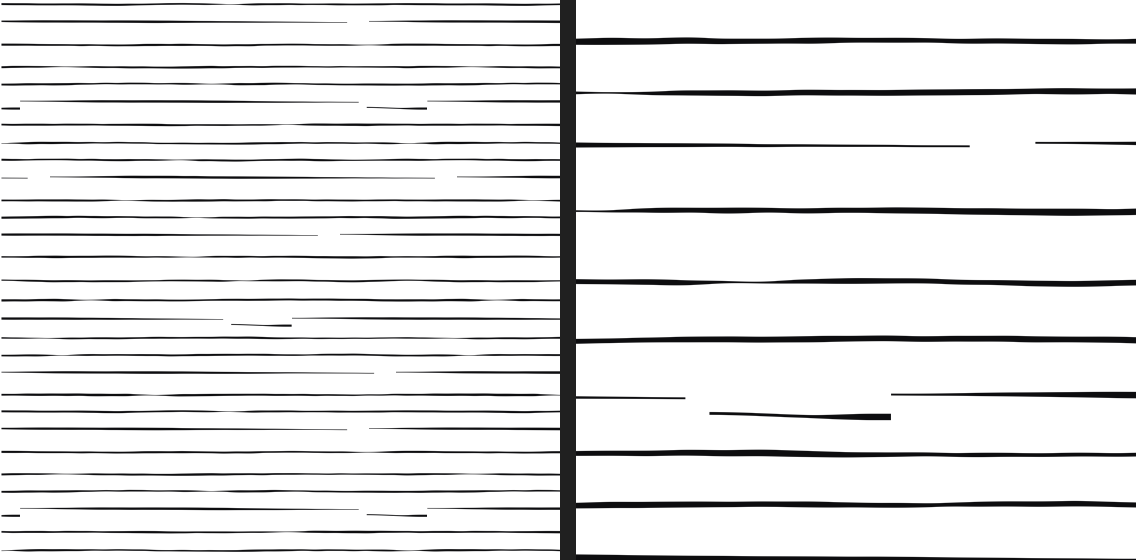
Left: the whole. Right: its middle third, enlarged.
Write a WebGL 2 fragment shader that draws this pattern.

```glsl
#version 300 es
precision highp float;
// Thin horizontal ink strokes on white, in a square tile of 21 uneven rows.
// Each stroke wraps round the tile and swells and wavers by periodic noise;
// some rows taper to an open gap, and two of those hold a short lower dash.
uniform vec2 u_resolution;
out vec4 fragColor;

const float TILE = 558.5; // the canvas is 768 units high

// Row height from the top, and where its stroke begins
const vec2 ROWS[21] = vec2[21](
  vec2(5.8, 315), vec2(29.8, 506), vec2(61.5, 505), vec2(92.3, 90),
  vec2(115.3, 290), vec2(139.3, 586), vec2(171, 393), vec2(196.4, 562),
  vec2(219.5, 245), vec2(243.3, 68), vec2(275, 172), vec2(298.2, 270),
  vec2(322, 466), vec2(352.6, 262), vec2(385, 335), vec2(411.4, 122),
  vec2(437, 400), vec2(463.7, 60), vec2(487, 85), vec2(511, 543),
  vec2(541.6, 210));

float hash(int cell, int seed) {
  uint h = uint(cell) * 747796405u + uint(seed) * 2891336453u + 1013904223u;
  h = ((h >> 16) ^ h) * 73244475u;
  h = ((h >> 16) ^ h) * 73244475u;
  return float(((h >> 16) ^ h) & 65535u) / 65535.0;
}

// Smooth noise in -1..1 that closes on itself after one tile
float tileNoise(float x, int cells, int seed) {
  float t = fract(x / TILE) * float(cells);
  int cell = int(t);
  float blend = smoothstep(0.0, 1.0, fract(t));
  float a = hash(cell % cells, seed);
  float b = hash((cell + 1) % cells, seed);
  return mix(a, b, blend) * 2.0 - 1.0;
}

// Share of a pixel covered by a band, so hairlines fade to grey
float bandCoverage(float offset, float halfWidth, float pixel) {
  float top = min(halfWidth, offset + 0.5 * pixel);
  float bottom = max(-halfWidth, offset - 0.5 * pixel);
  return clamp((top - bottom) / pixel, 0.0, 1.0);
}

// Soft 0..1 mask of a span along the stroke
float span(float s, float start, float end, float pixel) {
  return clamp((s - start) / pixel + 0.5, 0.0, 1.0)
       * clamp((end - s) / pixel + 0.5, 0.0, 1.0);
}

float rowInk(int row, float x, float dy, float pixel) {
  bool hasDash = row == 5 || row == 16;
  bool hasGap = hasDash || row == 1 || row == 9 || row == 12 || row == 19;
  float s = mod(x - ROWS[row].y, TILE);
  float strokeLength = TILE - (hasDash ? 94.0 : hasGap ? 30.0 : 0.0);

  // Slow swell, fine roughness and a gentle waver
  float swell = 0.38 * tileNoise(x, 8, row) + 0.14 * tileNoise(x, 29, row + 40);
  float waver = 0.75 * tileNoise(x, 7, row + 80) + 0.2 * tileNoise(x, 31, row + 120);

  float halfWidth;
  if (hasGap) {
    // Long taper towards both ends, sinking slightly to the right
    float body = smoothstep(0.0, 125.0, s) * (1.0 - smoothstep(230.0, strokeLength, s));
    halfWidth = mix(0.42, 1.6, body) + 0.4 * swell * body;
    waver = 0.3 * waver + mix(-0.7, 0.9, s / strokeLength);
  } else {
    // Closed row: pinched and faint where the ends meet
    float fromJoin = min(s, TILE - s);
    halfWidth = mix(0.35, 1.22 + swell, smoothstep(0.0, 40.0, fromJoin));
  }
  float ink = bandCoverage(dy - waver, max(halfWidth, 0.35), pixel);
  if (hasGap) ink *= span(s, 0.0, strokeLength, pixel);

  // Short dash below the gap, heavier at its right end
  if (hasDash) {
    float along = clamp((s - strokeLength - 11.0) / 83.0, 0.0, 1.0);
    float dashY = 8.0 + 1.6 * smoothstep(0.0, 0.7, along);
    float dashWidth = mix(0.65, 1.45, smoothstep(0.5, 0.9, along));
    float dash = bandCoverage(dy - dashY, dashWidth, pixel);
    ink = max(ink, dash * span(s, strokeLength + 11.0, TILE, pixel));
  }
  return ink;
}

void main() {
  float pixel = 768.0 / u_resolution.y;
  vec2 p = gl_FragCoord.xy * pixel;
  p.y = 768.0 - p.y; // measure rows downwards

  float ink = 0.0;
  for (int row = 0; row < 21; row++) {
    float dy = mod(p.y - ROWS[row].x + 0.5 * TILE, TILE) - 0.5 * TILE;
    if (abs(dy) < 14.0 + pixel) ink = max(ink, rowInk(row, p.x, dy, 1.15 * pixel));
  }

  // Narrow blank margin at the left
  ink *= clamp((p.x - 2.0) / pixel + 0.5, 0.0, 1.0);

  fragColor = vec4(mix(vec3(1.0), vec3(0.05, 0.05, 0.06), ink), 1.0);
}
```
